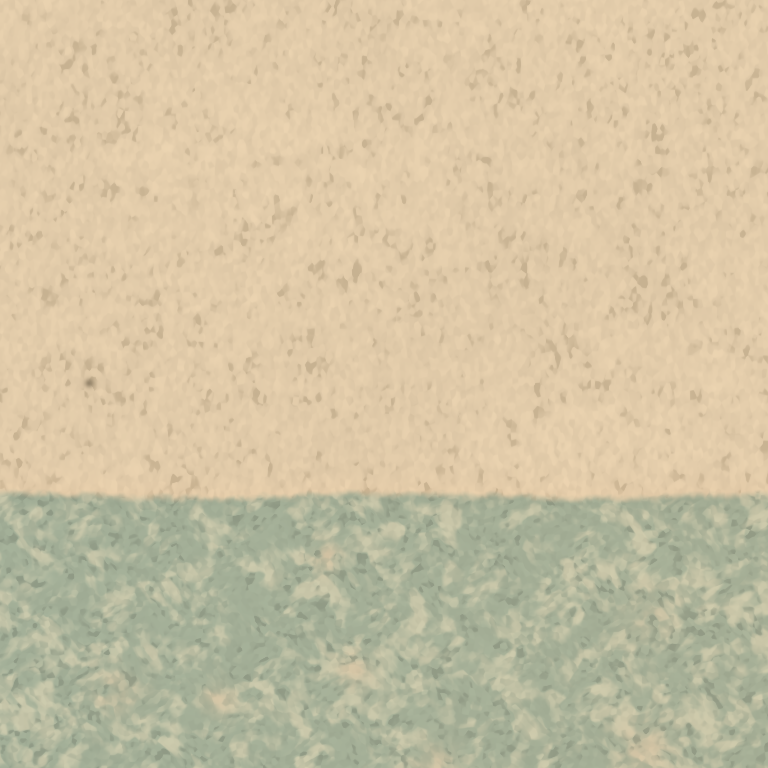
A three.js fragment shader for this texture:

```glsl
// Warm speckled paper above a band of mottled sage paint with a soft, wavy upper rim.
// Smooth cellular noise at several scales gives the grain, flecks and worn paint;
// layered sines bend the rim and drift the tones.
varying vec2 vUv;

const float TAU = 6.2831853;
const vec3 PAPER = vec3(0.882, 0.794, 0.662);
const vec3 FLECK = vec3(0.69, 0.61, 0.48);
const vec3 SAGE = vec3(0.640, 0.682, 0.588);
const vec3 PALE_SAGE = vec3(0.785, 0.775, 0.660);
const vec3 WORN = vec3(0.835, 0.765, 0.640);

vec2 hash2(vec2 p) {
  vec3 q = fract(p.xyx * vec3(0.1031, 0.1030, 0.0973));
  q += dot(q, q.yzx + 33.33);
  return fract((q.xx + q.yz) * q.zy);
}

// Smooth cellular noise from -0.5 to 0.5: scattered points blend their random values
float blotch(vec2 p) {
  vec2 cell = floor(p);
  vec2 sum = vec2(0.0);
  for (int j = -1; j <= 1; j++) {
    for (int i = -1; i <= 1; i++) {
      vec2 id = cell + vec2(float(i), float(j));
      vec2 d = id + hash2(id + 17.0) - p;
      float weight = exp(-7.0 * dot(d, d));
      sum += weight * vec2(hash2(id + 71.0).x, 1.0);
    }
  }
  return sum.x / sum.y - 0.5;
}

// Slow drift of tone
float drift(vec2 p) {
  return 0.5 * sin(p.x * 9.0 + 2.0 * sin(p.y * 7.0)) + 0.5 * sin(p.y * 11.0 - p.x * 5.0 + 1.0);
}

mat2 turn(float a) {
  return mat2(cos(a), sin(a), -sin(a), cos(a));
}

float spot(vec2 p, vec2 centre, float radius) {
  vec2 d = (p - centre) / radius;
  return exp(-dot(d, d));
}

float rimHeight(float x) {
  return 0.3533 + 0.0028 * cos(2.0 * TAU * x)
    + 0.0009 * sin(x * 57.0 + 1.0) + 0.0007 * sin(x * 131.0);
}

vec3 paper(vec2 p) {
  float fine = blotch(p * vec2(165.0, 110.0));
  float medium = blotch(turn(0.3) * p * vec2(85.0, 62.0) + 31.0);
  float broad = blotch(p * 23.0 + 57.0);
  vec3 col = PAPER * (1.0 + 0.052 * fine + 0.030 * medium + 0.016 * broad + 0.006 * drift(p));

  // Irregular flecks where the grain is darkest
  float dark = -0.6 * fine - 0.7 * medium - 0.25 * broad;
  col = mix(col, FLECK, 0.42 * smoothstep(0.22, 0.55, dark));
  return mix(col, FLECK * 0.72, 0.75 * spot(p, vec2(0.116, 0.501), 0.0058));
}

vec3 paint(vec2 p, float depth) {
  vec2 q = p + 0.004 * vec2(sin(p.y * 63.0 + p.x * 21.0), sin(p.x * 57.0 - p.y * 29.0));
  float fine = blotch(q * 150.0 + 5.0);
  float small = blotch(turn(0.8) * q * 82.0 + 41.0);
  float medium = blotch(turn(0.4) * q * vec2(42.0, 48.0) + 13.0);
  float broad = blotch(q * vec2(15.0, 19.0) + 3.0);
  float mottle = 0.45 * broad + 0.65 * medium + 0.65 * small + 0.25 * fine + 0.03 * drift(p * 1.7);
  float rub = smoothstep(-0.22, 0.52, mottle - 0.10 * exp(-depth * 28.0));
  vec3 col = mix(SAGE, PALE_SAGE, rub);

  // Right side is warmer, left side cooler
  col += vec3(0.014, 0.002, -0.004) * (p.x - 0.5);

  // Places where the paper shows through
  float bare = spot(p, vec2(0.423, 0.275), 0.020)
    + spot(p, vec2(0.462, 0.130), 0.022)
    + spot(p, vec2(0.283, 0.092), 0.023)
    + spot(p, vec2(0.155, 0.098), 0.030)
    + spot(p, vec2(0.840, 0.025), 0.036)
    + spot(p, vec2(0.570, 0.012), 0.028)
    + 0.6 * spot(p, vec2(0.840, 0.200), 0.035);
  col = mix(col, WORN, clamp(bare * (0.55 + 0.9 * mottle), 0.0, 0.85));

  float pits = smoothstep(0.22, 0.50, -0.6 * fine - 0.7 * small);
  return col * (1.0 + 0.055 * fine) * (1.0 - 0.09 * pits);
}

void main() {
  vec2 p = vUv;
  float ragged = 0.005 * blotch(p * vec2(60.0, 45.0)) + 0.003 * blotch(p * 130.0);
  float depth = rimHeight(p.x) - p.y + ragged;
  float cover = smoothstep(-0.007, 0.006, depth);

  // Faint warm halo above the rim, slightly denser paint just below it
  vec3 sheet = paper(p) + vec3(0.010, 0.000, -0.006) * exp(-abs(depth) * 50.0);
  vec3 band = paint(p, max(depth, 0.0)) * (1.0 - 0.030 * exp(-abs(depth) * 70.0));

  gl_FragColor = vec4(mix(sheet, band, cover), 1.0);
}
```
